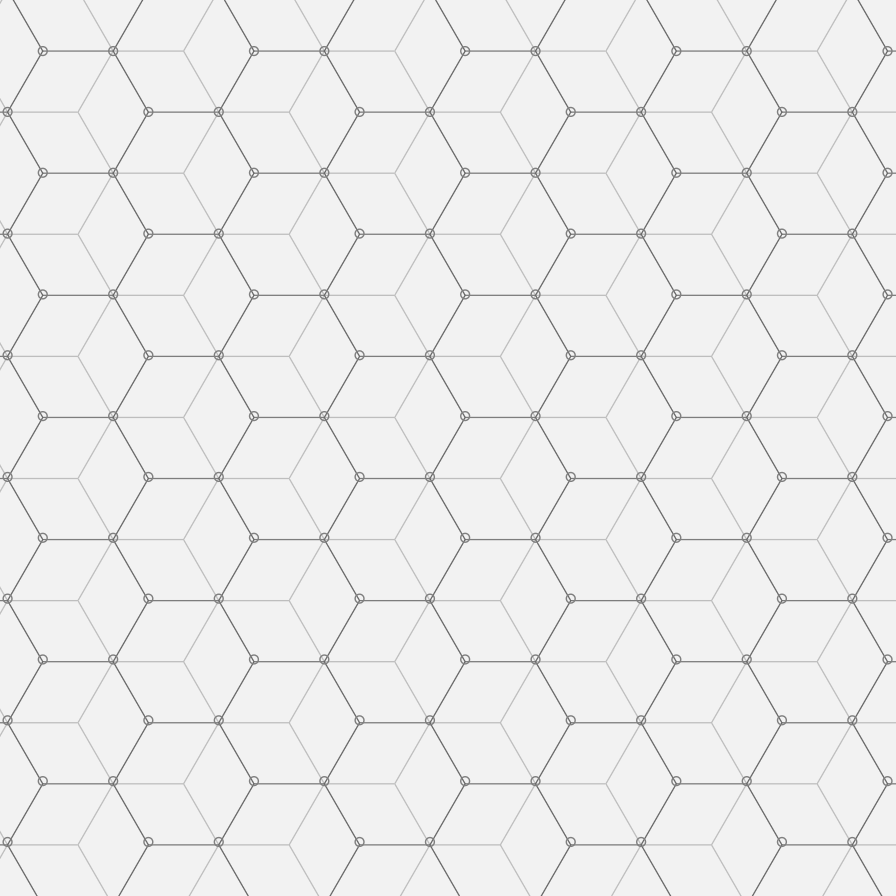
Write a Shadertoy shader that draws this pattern.

```glsl
#define PERIOD      0.2357
#define LINE_ROW    0.1363
#define RING_ROW    0.1358
#define ORIGIN      vec2(0.1263, 0.9430)
#define LINE_WIDTH  0.00145
#define RING_RADIUS 0.0049
#define RING_WIDTH  0.0016
#define PAPER       vec3(0.949)
#define FAINT_INK   vec3(0.745)
#define LEVEL_INK   vec3(0.49)
#define SLOPE_INK   vec3(0.41)
#define RING_INK    vec3(0.50)

float segmentDistance(vec2 p, vec2 end) {
    return length(p - end * clamp(dot(p, end) / dot(end, end), 0.0, 1.0));
}

// Share of a pixel covered by a stroke, also for strokes thinner than a pixel
float strokeCoverage(float dist, float width, float pixel) {
    float high = min(dist + 0.5 * pixel, 0.5 * width);
    float low = max(dist - 0.5 * pixel, -0.5 * width);
    return clamp((high - low) / pixel, 0.0, 1.0);
}

vec2 centredCell(vec2 p, vec2 size) {
    return (fract(p / size + 0.5) - 0.5) * size;
}

void mainImage(out vec4 fragColor, in vec2 fragCoord) {
    float pixel = 1.0 / iResolution.y;
    vec2 p = fragCoord * pixel - ORIGIN;

    vec2 lineCell = vec2(PERIOD, LINE_ROW);
    vec2 ringCell = vec2(PERIOD, RING_ROW);
    float side = PERIOD / 3.0;
    vec2 slope = vec2(0.5 * side, 0.5 * LINE_ROW);

    float faint = 1.0, level = 1.0, sloped = 1.0, ring = 1.0;

    // Two interleaved grids of hubs, each with three dark and three faint arms
    for (int i = 0; i < 2; i++) {
        float shift = 0.5 * float(i);
        vec2 q = centredCell(p + shift * lineCell, lineCell);
        q.y = abs(q.y);
        level = min(level, segmentDistance(q, vec2(-side, 0.0)));
        sloped = min(sloped, segmentDistance(q, slope));
        faint = min(faint, segmentDistance(q, vec2(side, 0.0)));
        faint = min(faint, segmentDistance(q, vec2(-slope.x, slope.y)));

        // Rings on both ends of the level arm, with a slightly tighter row pitch
        vec2 r = centredCell(p + shift * ringCell, ringCell);
        float nodeDistance = min(length(r), length(r + vec2(side, 0.0)));
        ring = min(ring, abs(nodeDistance - RING_RADIUS));
    }

    vec3 colour = PAPER;
    colour = mix(colour, FAINT_INK, strokeCoverage(faint, LINE_WIDTH, pixel));
    colour = mix(colour, LEVEL_INK, strokeCoverage(level, LINE_WIDTH, pixel));
    colour = mix(colour, SLOPE_INK, strokeCoverage(sloped, LINE_WIDTH, pixel));
    colour = mix(colour, RING_INK, strokeCoverage(ring, RING_WIDTH, pixel));
    fragColor = vec4(colour, 1.0);
}
```
